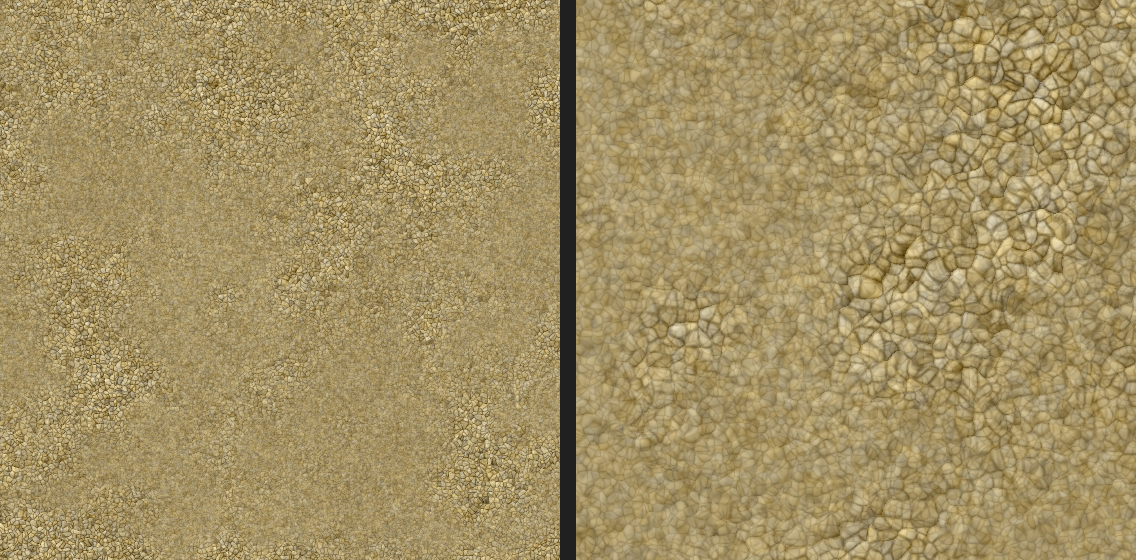
Left, the full canvas; right, a detail of the centre.
Reproduce this texture procedurally as a Shadertoy shader.

```glsl
// Dry sand: fine speckle everywhere, with patches of coarser, creased grains.
// Two cellular layers give grains and dark creases; layered value noise sets
// where the relief is strong and how the tone and warmth drift.

const vec3  SAND_COLOR    = vec3(0.645, 0.574, 0.395);
const vec3  LIGHT_TINT    = vec3(1.0, 1.03, 1.02);
const vec3  OCHRE_SHIFT   = vec3(0.020, -0.004, -0.060);
const vec2  LIGHT_DIR     = vec2(-0.5, 0.86);
const float COARSE_SCALE  = 128.0;  // coarse grains across the canvas
const float FINE_SCALE    = 215.0;  // fine grains across the canvas
const float SPECKLE_SCALE = 250.0;
const float PATCH_SCALE   = 6.0;
const float CREASE_WIDTH  = 0.40;   // in grain cells
const float WARP          = 0.45;   // bends grain outlines, in grain cells
const float COARSE_MIN    = 0.04;
const float COARSE_MAX    = 0.25;
const float FINE_RELIEF   = 0.07;
const float SPECKLE       = 0.085;
const float TONE_DRIFT    = 0.045;
const float EDGE_BAND     = 0.07;   // rougher strip at top and bottom
const float EDGE_ROUGH    = 0.20;

// Integer hash: two values in 0..1 per lattice point
vec2 hash2(vec2 cell) {
    uvec2 v = uvec2(ivec2(cell)) * 1664525u + 1013904223u;
    v.x += v.y * 1664525u;
    v.y += v.x * 1664525u;
    v ^= v >> 16u;
    v.x += v.y * 1664525u;
    v.y += v.x * 1664525u;
    v ^= v >> 16u;
    return vec2(v >> 8u) / 16777216.0;
}

// Two independent smooth noises in 0..1
vec2 noise2(vec2 p) {
    vec2 i = floor(p), f = fract(p);
    f = f * f * (3.0 - 2.0 * f);
    vec2 low  = mix(hash2(i), hash2(i + vec2(1, 0)), f.x);
    vec2 high = mix(hash2(i + vec2(0, 1)), hash2(i + vec2(1, 1)), f.x);
    return mix(low, high, f.y);
}

vec2 layeredNoise(vec2 p) {
    return 0.5 * noise2(p)
         + 0.3 * noise2(p * 2.3 + 17.0)
         + 0.2 * noise2(p * 5.1 + 41.0);
}

// Cellular grains: x = lit relief with creases, y = random value of the grain
vec2 grains(vec2 p) {
    p += WARP * (noise2(p * 0.7 + 300.0) - 0.5) * 2.0;
    vec2 base = floor(p), toGrain = vec2(0), grainRandom = vec2(0);
    float nearest = 9.0, second = 9.0;
    for (int y = -1; y <= 1; y++)
    for (int x = -1; x <= 1; x++) {
        vec2 cell = base + vec2(x, y);
        vec2 offset = cell + hash2(cell) - p;
        float d = length(offset);
        if (d < nearest) {
            second = nearest;
            nearest = d;
            toGrain = offset;
            grainRandom = hash2(cell + 777.0);
        } else {
            second = min(second, d);
        }
    }
    float crease = 1.0 - smoothstep(0.0, CREASE_WIDTH, second - nearest);
    float relief = 0.42 - crease
                 + 0.7 * (grainRandom.x - 0.5)
                 - 0.5 * dot(toGrain, LIGHT_DIR);
    return vec2(relief, grainRandom.y);
}

void mainImage(out vec4 fragColor, in vec2 fragCoord) {
    vec2 uv = fragCoord / iResolution.y;

    // Patches of strong relief
    vec2 drift = layeredNoise(uv * PATCH_SCALE + 5.0);
    float edgeDistance = min(uv.y, 1.0 - uv.y);
    float edge = 1.0 - smoothstep(0.0, EDGE_BAND, edgeDistance);
    float rough = smoothstep(0.33, 0.77, drift.x + EDGE_ROUGH * edge);

    // Grain layers and speckle
    vec2 coarse = grains(uv * COARSE_SCALE + 50.0);
    vec2 fine = grains(uv * FINE_SCALE + 900.0);
    vec2 speckle = noise2(uv * SPECKLE_SCALE + 130.0) * 2.0 - 1.0;
    vec2 broad = noise2(uv * SPECKLE_SCALE * 0.4 + 610.0) * 2.0 - 1.0;

    float tone = mix(COARSE_MIN, COARSE_MAX, rough) * coarse.x
               + FINE_RELIEF * fine.x
               + SPECKLE * mix(speckle.x, broad.x, 0.25)
               + TONE_DRIFT * (drift.y - 0.5);

    // Warm and grey grains
    float warmth = 0.5 * speckle.y + 0.3 * broad.y
                 + (fine.y - 0.5) * 0.6
                 + (coarse.y - 0.5) * 1.4 * rough;

    vec3 color = SAND_COLOR + tone * LIGHT_TINT + warmth * OCHRE_SHIFT;
    fragColor = vec4(clamp(color, 0.0, 1.0), 1.0);
}
```
